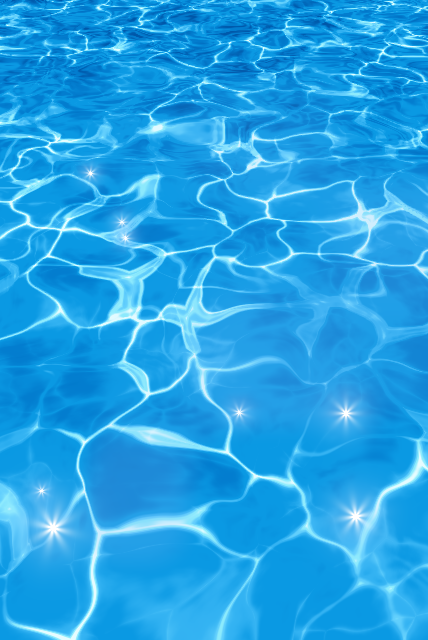
This texture is drawn by a WebGL 2 fragment shader. Its source:

```glsl
#version 300 es
precision highp float;
// Sunlit pool water seen at a slant: a perspective plane carries a warped
// cell network whose borders are the caustic lines, opening into ribbons.
// Soft noise shades the water; a few sun glints with haze lie on top.

uniform vec2 u_resolution;
out vec4 fragColor;

float hash(vec2 p) {
  return fract(sin(dot(p, vec2(127.1, 311.7))) * 43758.5453);
}

float noise(vec2 p) {
  vec2 i = floor(p), f = fract(p);
  f = f * f * f * (f * (f * 6.0 - 15.0) + 10.0);
  return mix(mix(hash(i), hash(i + vec2(1, 0)), f.x),
             mix(hash(i + vec2(0, 1)), hash(i + vec2(1, 1)), f.x), f.y);
}

float fbm(vec2 p) {
  float sum = 0.0, amp = 0.53;
  for (int i = 0; i < 4; i++) {
    sum += amp * noise(p);
    p = mat2(1.6, 1.2, -1.2, 1.6) * p + 5.3;
    amp *= 0.5;
  }
  return sum;
}

vec2 warp(vec2 p, float amount) {
  return p + amount * (vec2(noise(p), noise(p + 17.3)) - 0.5);
}

// x: gap between the two nearest cells, y: gap to the third (small at nodes)
vec2 cellGaps(vec2 p) {
  vec2 cell = floor(p);
  vec3 near = vec3(9.0);
  for (int y = -1; y <= 1; y++)
    for (int x = -1; x <= 1; x++) {
      vec2 id = cell + vec2(x, y);
      vec2 jitter = 0.5 + 0.8 * (vec2(hash(id), hash(id + 41.7)) - 0.5);
      float d = length(id + jitter - p);
      if (d < near.x) near = vec3(d, near.xy);
      else if (d < near.y) near = vec3(near.x, d, near.y);
      else near.z = min(near.z, d);
    }
  return near.yz - near.x;
}

// Soft line at distance 0, never thinner than a pixel
float line(float d, float width, float pixel) {
  float w = max(width, pixel);
  return exp(-d * d / (w * w)) * sqrt(width / w);
}

vec3 waterColor(float l) {
  vec3 c = mix(vec3(0.0, 0.34, 0.66), vec3(0.01, 0.49, 0.81), smoothstep(-0.25, 0.03, l));
  c = mix(c, vec3(0.04, 0.60, 0.89), smoothstep(0.03, 0.24, l));
  c = mix(c, vec3(0.20, 0.70, 0.95), smoothstep(0.30, 0.48, l));
  c = mix(c, vec3(0.38, 0.81, 0.99), smoothstep(0.48, 0.64, l));
  c = mix(c, vec3(0.55, 0.92, 0.99), smoothstep(0.64, 0.80, l));
  return mix(c, vec3(0.90, 0.99, 1.0), smoothstep(0.82, 1.08, l));
}

void main() {
  vec2 p = gl_FragCoord.xy / u_resolution.x;
  float height = gl_FragCoord.y / u_resolution.y;
  float far = smoothstep(0.66, 0.95, height);

  // Perspective plane, bent by waves
  float depth = 1.0 / (2.1 - 1.5 * height);
  vec2 plane = vec2((p.x - 0.5) * 6.4, 13.4) * depth;
  vec2 w = warp(plane * 1.1 + 3.0, 0.8);
  w = warp(w * 2.6, 0.6) / 2.6;

  // Water body: broad shade, swirling ripples, fine mottling
  float shade = fbm(plane * 1.2 + 8.0);
  float light = 0.20 + 0.65 * (shade - 0.5) - 0.16 * far;
  float swirl = fbm(w * vec2(0.9, 1.1) + 21.0);
  light += mix(0.025, 0.13, far) * sin(swirl * 38.0);
  light += 0.07 * (fbm(w * 9.0) - 0.5);

  // Main caustics: thin bright borders that split into filled ribbons
  vec2 gaps = cellGaps(w);
  float pixel = fwidth(gaps.x);
  float strength = mix(0.25, 1.0, smoothstep(0.3, 0.62, noise(w * 0.9 + 30.0)));
  float ribbon = 0.2 * smoothstep(0.56, 0.82, noise(w * 1.1 + 7.0));
  float fill = smoothstep(0.0, 0.02 + pixel, ribbon - gaps.x);
  light += 0.58 * strength * line(gaps.x - ribbon, 0.045, pixel);
  light += 0.24 * strength * exp(-gaps.x / 0.13) + 0.22 * fill;
  light += 0.30 * exp(-gaps.y / 0.07);

  // Fainter second network and curling loops in the middle distance
  float faint = cellGaps(warp(w * 1.5 + 50.0, 0.7)).x;
  light += 0.20 * noise(w * 1.3 + 60.0) * exp(-faint / 0.09);
  float curl = noise(w * vec2(1.0, 1.3) + 71.0) - 0.55;
  float loops = smoothstep(0.35, 0.6, height) * smoothstep(0.42, 0.65, noise(w * 0.7 + 90.0));
  light += 0.42 * loops * line(curl, 0.022, fwidth(curl));

  vec3 color = waterColor(light);

  // Pale violet sky sheen
  float sheen = smoothstep(0.52, 0.85, noise(p * 3.2 + 4.0)) * (1.0 - far);
  color = mix(color, vec3(0.50, 0.72, 0.97), 0.22 * sheen);

  // Sun glints: star core inside a wide haze
  for (int i = 0; i < 8; i++) {
    vec2 seed = vec2(float(i), 5.0);
    vec2 q = p - vec2(0.08 + 0.84 * hash(seed), 0.25 + 0.9 * hash(seed + 9.0));
    float size = mix(0.3, 1.0, pow(hash(seed + 23.0), 2.0));
    float r = length(q) / size;
    float rays = 1.0 + 0.35 * cos(8.0 * atan(q.y, q.x + 1e-5) + float(i));
    color = mix(color, vec3(0.62, 0.82, 1.0), 0.42 * exp(-r * r / 0.008));
    color = mix(color, vec3(1.0), min(1.0, 1.8 * exp(-r / (0.016 * rays))));
  }
  fragColor = vec4(clamp(color, 0.0, 1.0), 1.0);
}
```
